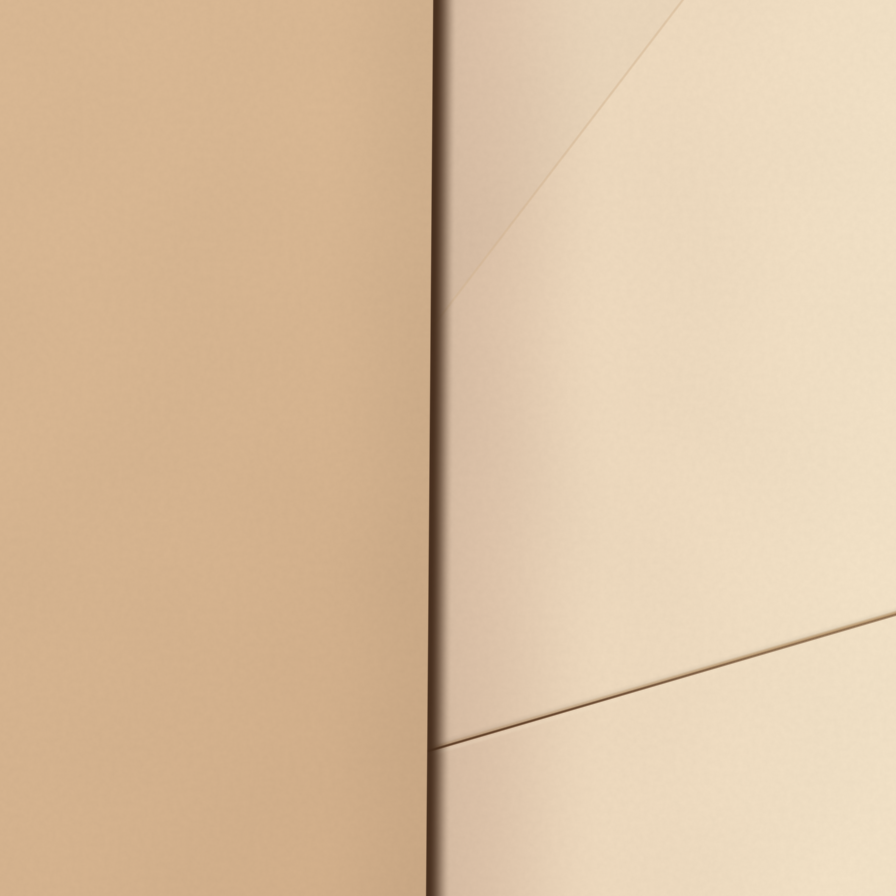
Write a WebGL 2 fragment shader that draws this background.

```glsl
#version 300 es
precision highp float;

uniform vec2 u_resolution;
out vec4 outColor;

const vec3 TAN_LIGHT = vec3(0.845, 0.715, 0.572);
const vec3 TAN_DEEP = vec3(0.815, 0.678, 0.535);
const vec3 ROSE_BEIGE = vec3(0.855, 0.750, 0.650);
const vec3 CREAM = vec3(0.922, 0.842, 0.735);
const vec3 CREAM_LIGHT = vec3(0.940, 0.875, 0.770);
const vec3 GAP_DARK = vec3(0.26, 0.165, 0.10);
const vec3 SEAM_DARK = vec3(0.34, 0.21, 0.12);
const vec3 SEAM_GOLD = vec3(0.66, 0.49, 0.29);
const vec3 CREASE_TAN = vec3(0.82, 0.70, 0.56);

vec2 hashGradient(vec2 cell) {
    vec3 q = fract(vec3(cell.xyx) * vec3(0.1031, 0.1030, 0.0973));
    q += dot(q, q.yzx + 33.33);
    float angle = 6.2832 * fract((q.x + q.y) * q.z);
    return vec2(cos(angle), sin(angle));
}

float gradientNoise(vec2 p) {
    vec2 i = floor(p);
    vec2 f = fract(p);
    vec2 w = f * f * f * (f * (f * 6.0 - 15.0) + 10.0);
    vec2 e = vec2(0.0, 1.0);
    float a = dot(hashGradient(i), f);
    float b = dot(hashGradient(i + e.yx), f - e.yx);
    float c = dot(hashGradient(i + e.xy), f - e.xy);
    float d = dot(hashGradient(i + e.yy), f - e.yy);
    return mix(mix(a, b, w.x), mix(c, d, w.x), w.y);
}

float grain(vec2 p, float frequency) {
    float sum = 0.0;
    float weight = 0.5;
    for (int octave = 0; octave < 3; octave++) {
        sum += weight * gradientNoise(p * frequency);
        frequency *= 2.1;
        weight *= 0.7;
    }
    return sum;
}

// Signed distance to the line through a and b, positive on its left side
float lineSide(vec2 p, vec2 a, vec2 b) {
    vec2 d = normalize(b - a);
    return d.x * (p.y - a.y) - d.y * (p.x - a.x);
}

float stroke(float dist, float halfWidth, float blur) {
    return 1.0 - smoothstep(halfWidth - blur, halfWidth + blur, abs(dist));
}

vec3 leftPanel(vec2 p, float edge) {
    vec3 color = mix(TAN_DEEP, TAN_LIGHT, smoothstep(-0.1, 1.1, p.y));
    color = mix(color, TAN_LIGHT, 0.45 * smoothstep(0.45, 0.0, p.x));
    float rim = smoothstep(0.13, 0.0, edge - p.x);
    return color * (1.0 - 0.035 * rim);
}

vec3 rightPanel(vec2 p, float edge) {
    float x = p.x - edge;
    vec3 color = mix(ROSE_BEIGE, CREAM, smoothstep(0.03, 0.21, x));
    return mix(color, CREAM_LIGHT, smoothstep(0.18, 0.56, x + 0.05 * (0.5 - p.y)));
}

// Faint diagonal fold, with a slightly darker side towards the gap
vec3 addCrease(vec3 color, vec2 p, float pixel) {
    float d = lineSide(p, vec2(0.495, 0.651), vec2(0.762, 1.0));
    color *= 1.0 - 0.018 * smoothstep(-pixel, pixel, d) * smoothstep(0.16, 0.0, d);
    return mix(color, CREASE_TAN, 0.5 * stroke(d, 0.0012, pixel));
}

// Sloping seam: dark near the gap, softer and golden to the right
vec3 addSeam(vec3 color, vec2 p, float pixel) {
    float d = lineSide(p, vec2(0.482, 0.163), vec2(1.0, 0.314));
    float along = smoothstep(0.55, 0.95, p.x);
    color *= 1.0 - 0.10 * smoothstep(0.010, 0.0, d) * step(0.0, d);
    color = mix(color, CREAM_LIGHT, 0.3 * stroke(d + 0.004, 0.002, 0.002));
    float haze = stroke(d - 0.0015, 0.002, 0.002);
    color = mix(color, SEAM_GOLD, mix(0.35, 0.6, along) * haze);
    return mix(color, SEAM_DARK, mix(0.9, 0.5, along) * stroke(d, 0.0012, pixel));
}

// Deep shadow in the gap, fading over the right panel
vec3 addGapShadow(vec3 color, float x) {
    float core = 1.0 - smoothstep(0.002, 0.027, x);
    float falloff = exp(-max(x, 0.0) / 0.016);
    color *= 1.0 - 0.10 * falloff;
    return mix(color, GAP_DARK, 0.96 * core);
}

void main() {
    vec2 p = gl_FragCoord.xy / u_resolution;
    float pixel = 1.0 / min(u_resolution.x, u_resolution.y);
    float edge = mix(0.4755, 0.4835, p.y);

    vec3 right = rightPanel(p, edge);
    right = addCrease(right, p, pixel);
    right = addSeam(right, p, pixel);
    right = addGapShadow(right, p.x - edge);

    float cover = smoothstep(-pixel, pixel, p.x - edge);
    vec3 color = mix(leftPanel(p, edge), right, cover);

    // Fine paper grain and broad mottling
    color *= 1.0 + 0.022 * grain(p, 130.0) + 0.010 * gradientNoise(p * 7.0);
    outColor = vec4(clamp(color, 0.0, 1.0), 1.0);
}
```
